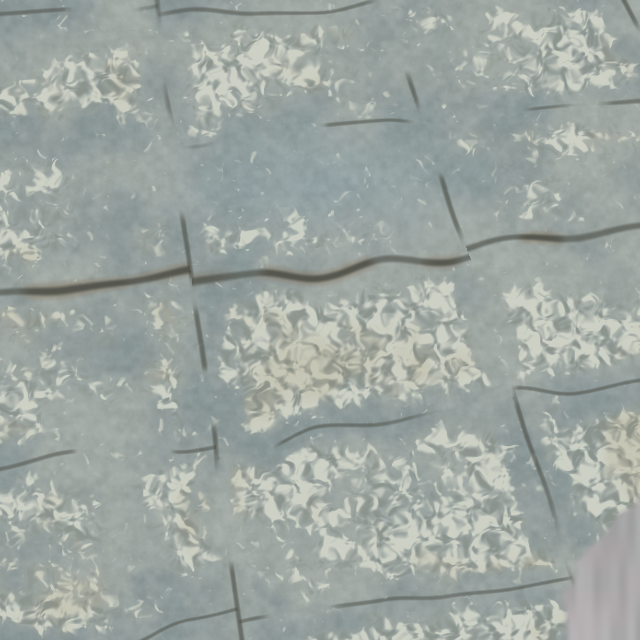
A WebGL 1 fragment shader for this texture:

```glsl
precision highp float;
// Weathered stone paving seen at a slant: a skewed grid of grey slabs with
// smooth joints and broken dark cracks. Cream lichen flecks come from warped
// noise, thresholded by a patchy cover that fades toward the slab edges.
uniform vec2 u_resolution;

const vec3 SLATE = vec3(0.545, 0.595, 0.595);
const vec3 STONE = vec3(0.635, 0.665, 0.645);
const vec3 BLUE_WEAR = vec3(0.565, 0.63, 0.645);
const vec3 LICHEN = vec3(0.82, 0.835, 0.785);
const vec3 OCHRE = vec3(0.69, 0.65, 0.53);
const vec3 GAP = vec3(0.50, 0.53, 0.50);
const vec3 CRACK = vec3(0.31, 0.32, 0.29);
const vec3 RUST = vec3(0.50, 0.43, 0.34);
const vec3 PLANK = vec3(0.66, 0.665, 0.665);

float hash(vec2 p) {
  return fract(sin(dot(p, vec2(127.1, 311.7))) * 43758.5453);
}

float noise(vec2 p) {
  vec2 i = floor(p);
  vec2 f = fract(p);
  f = f * f * (3.0 - 2.0 * f);
  float low = mix(hash(i), hash(i + vec2(1.0, 0.0)), f.x);
  float high = mix(hash(i + vec2(0.0, 1.0)), hash(i + vec2(1.0, 1.0)), f.x);
  return mix(low, high, f.y);
}

float fbm(vec2 p) {
  float sum = 0.0;
  float weight = 0.53;
  for (int i = 0; i < 4; i++) {
    sum += weight * noise(p);
    p = mat2(1.6, 1.2, -1.2, 1.6) * p + 7.3;
    weight *= 0.5;
  }
  return sum;
}

// Slab coordinates: x counts columns, y counts rows downward.
vec2 slabCoords(vec2 p) {
  float down = 1.0 - p.y;
  float wobble = noise(p * 9.0) - 0.5;
  float column = (p.x - 0.24 - 0.135 * down + 0.014 * wobble) / (0.365 + 0.185 * down);
  float skewed = down + (0.05 + 0.15 * down) * (p.x - 0.3);
  float row = (sqrt(max(0.0324 + 0.064 * (skewed - 0.02), 0.0)) - 0.18) / 0.032;
  float shift = (hash(vec2(floor(column), 4.0)) - 0.5) * 0.14;
  return vec2(column, row + shift + 0.12 * (noise(p * 10.0 + 5.0) - 0.5));
}

// Short curled flecks leaning to the upper right.
float fleckField(vec2 p) {
  vec2 bend = vec2(noise(p * 55.0), noise(p * 55.0 + 31.0)) - 0.5;
  vec2 q = mat2(0.82, -0.57, 0.57, 0.82) * (p + bend * 0.018);
  return 0.62 * noise(q * vec2(105.0, 68.0)) + 0.38 * noise(q * vec2(150.0, 190.0) + 9.0);
}

float lineMask(float dist, float halfWidth) {
  return 1.0 - smoothstep(halfWidth * 0.3, halfWidth * 1.6, dist);
}

// Share of lichen: patchy, thicker at the bottom, absent from worn stone.
float lichenCover(vec2 p, vec2 inset, float worn) {
  float ragged = (fbm(p * 24.0) - 0.5) * 0.07;
  float inside = smoothstep(0.018, 0.055, min(inset.x, inset.y) + ragged);
  float patches = fbm(p * vec2(6.0, 8.5) + 3.0) + 0.26 * (1.0 - p.y) - 0.08;
  return inside * smoothstep(0.34, 0.62, patches) * (1.0 - worn);
}

vec3 paintLichen(vec3 base, vec2 p, float cover) {
  float field = fleckField(p);
  float fleck = smoothstep(0.0, 0.30, field - 0.74 + 0.38 * cover);
  float gap = smoothstep(0.56, 0.80, 1.0 - field) * cover;
  float warm = smoothstep(0.52, 0.74, fbm(p * 9.0 + 17.0)) * cover;
  vec3 color = mix(base, mix(STONE, OCHRE, 0.55 * warm), 0.65 * cover);
  color = mix(color, GAP, 0.6 * gap);
  return mix(color, mix(LICHEN, OCHRE, 0.25 * warm), 0.92 * fleck);
}

vec3 paintCracks(vec3 color, vec2 p, vec2 slab, vec2 jointDist) {
  float mainRow = 1.0 - step(0.5, abs(floor(slab.y + 0.5) - 2.0));
  float broken = smoothstep(0.38, 0.62, noise(p * 13.0 + 40.0));
  float across = lineMask(jointDist.y, mix(0.0032, 0.0055, mainRow));
  float along = lineMask(jointDist.x, 0.004);
  color = mix(color, RUST, 0.45 * mainRow * broken * lineMask(jointDist.y, 0.011));
  color = mix(color, CRACK, across * mix(0.55 * broken, 0.65 + 0.25 * broken, mainRow));
  return mix(color, CRACK, 0.65 * along * broken);
}

void main() {
  vec2 p = gl_FragCoord.xy / u_resolution;
  vec2 slab = slabCoords(p);
  vec2 slabSize = vec2(0.365 + 0.185 * (1.0 - p.y), 0.18 + 0.032 * slab.y);
  vec2 jointDist = abs(fract(slab + 0.5) - 0.5) * slabSize;

  // Bare stone with a worn bluish hollow and fine grain.
  vec2 hollow = (p - vec2(0.50, 0.71)) / vec2(0.19, 0.085);
  float worn = exp(-dot(hollow, hollow));
  float grain = fbm(p * 85.0) - 0.5;
  vec3 color = mix(SLATE, STONE, smoothstep(0.25, 0.75, fbm(p * 11.0)));
  color = mix(color, BLUE_WEAR, 0.85 * worn) + 0.09 * grain;

  color = paintLichen(color, p, lichenCover(p, jointDist, worn));
  color = paintCracks(color, p, slab, jointDist);

  // Smooth streaked surface overlapping the lower right corner.
  float border = p.x - 0.89 - 1.05 * max(p.y - 0.12, 0.0) + 0.03 * (noise(p * 30.0) - 0.5);
  float streak = noise(p * vec2(75.0, 11.0)) - 0.5;
  vec3 plank = PLANK + 0.09 * streak + vec3(0.03, 0.0, 0.01) * noise(p * 22.0);
  color = mix(color, plank, smoothstep(-0.012, 0.012, border));

  gl_FragColor = vec4(color, 1.0);
}
```
